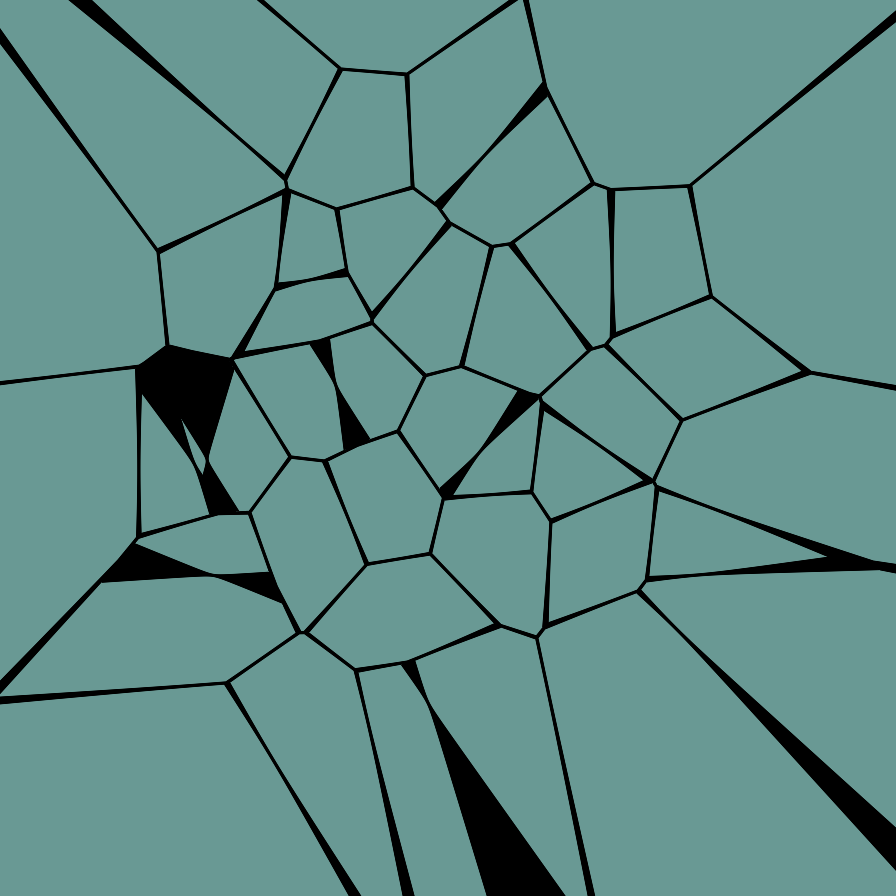
A Shadertoy shader for this pattern:

```glsl
// Integer hash giving two values in 0..1
vec2 hash2(uint n) {
    uvec2 v = uvec2(n, n + 57u) * 1664525u + 1013904223u;
    v.x += v.y * 1664525u;
    v.y += v.x * 1664525u;
    v ^= v >> 16u;
    v.x += v.y * 1664525u;
    v.y += v.x * 1664525u;
    v ^= v >> 16u;
    return vec2(v & 65535u) / 65535.0;
}

// Cell seeds: a jittered spiral, denser towards the middle
vec2 cellSeed(int i, int count) {
    float angle = 2.39996 * float(i);
    float radius = 0.43 * pow((float(i) + 0.5) / float(count), 0.58);
    vec2 jitter = (hash2(uint(i) + 11u) - 0.5) * 0.135;
    return vec2(0.47, 0.54) + radius * vec2(cos(angle), sin(angle)) + jitter;
}

// Signed distance to the cracks, which widen between close seeds
float crackDistance(vec2 p) {
    const int count = 43;
    vec2 nearest = vec2(9.0), second = vec2(9.0);
    for (int i = 0; i < count; i++) {
        vec2 toSeed = cellSeed(i, count) - p;
        float d = dot(toSeed, toSeed);
        if (d < dot(nearest, nearest)) {
            second = nearest;
            nearest = toSeed;
        } else if (d < dot(second, second)) {
            second = toSeed;
        }
    }
    float gap = length(second) - length(nearest);

    // Divide by the gradient of the gap to get a true distance
    float slope = length(nearest / max(length(nearest), 1e-5) - second / max(length(second), 1e-5));
    return (gap - 0.0037) / max(slope, 1e-3);
}

void mainImage(out vec4 fragColor, in vec2 fragCoord) {
    float pixel = 1.0 / min(iResolution.x, iResolution.y);
    vec2 p = (fragCoord - 0.5 * iResolution.xy) * pixel + 0.5;

    vec3 crackColor = vec3(0.0);
    vec3 cellColor = vec3(0.41, 0.60, 0.58);
    float cell = smoothstep(-0.5 * pixel, 0.5 * pixel, crackDistance(p));
    fragColor = vec4(mix(crackColor, cellColor, cell), 1.0);
}
```
